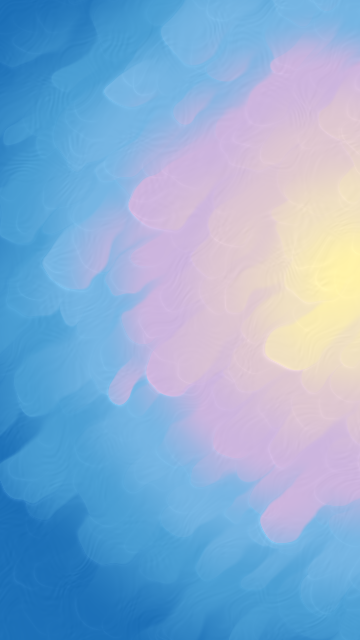
Give the GLSL for this background, as a Shadertoy shader.

```glsl
const vec3 BUTTER = vec3(1.00, 0.95, 0.67);
const vec3 CREAM  = vec3(0.94, 0.88, 0.76);
const vec3 SHELL  = vec3(0.87, 0.78, 0.82);
const vec3 PINK   = vec3(0.80, 0.71, 0.87);
const vec3 SKY    = vec3(0.46, 0.71, 0.89);
const vec3 AZURE  = vec3(0.29, 0.62, 0.83);
const vec3 DEEP   = vec3(0.11, 0.44, 0.72);
const float FLOW_ANGLE = 0.76;

vec2 hash2(vec2 p) {
    vec3 q = fract(p.xyx * vec3(0.1031, 0.1030, 0.0973));
    q += dot(q, q.yzx + 33.33);
    return fract((q.xx + q.yz) * q.zy);
}

float noise(vec2 p) {
    vec2 cell = floor(p), f = fract(p);
    f = f * f * (3.0 - 2.0 * f);
    float low = mix(hash2(cell).x, hash2(cell + vec2(1, 0)).x, f.x);
    float high = mix(hash2(cell + vec2(0, 1)).x, hash2(cell + vec2(1, 1)).x, f.x);
    return mix(low, high, f.y);
}

vec2 warp(vec2 p, float frequency, float amount) {
    vec2 q = p * frequency;
    return p + amount * (vec2(noise(q), noise(q + 37.4)) - 0.5);
}

// Coordinates along and across a stroke direction
vec2 alongAcross(vec2 p, float angle) {
    vec2 axis = vec2(cos(angle), sin(angle));
    return vec2(dot(p, axis), dot(p, vec2(-axis.y, axis.x)));
}

// Rounded stroke: x holds the inward colour pull, y the raised rim
vec2 stroke(vec2 q, float width, float len, float pull) {
    float d = length(vec2(q.x - clamp(q.x, width, len), q.y)) - width;
    float back = max(q.x, 0.0);
    float softness = 0.0018 + 0.10 * back;
    float mask = 1.0 - smoothstep(-softness, softness * 0.3, d);
    float fade = 1.0 - smoothstep(0.15 * len, len, back);
    float rim = exp(-abs(d) / 0.0022) * exp(-back / (0.8 * width));
    return vec2(pull * mask * fade, rim * pull * 12.0);
}

vec2 placedStroke(vec2 p, vec2 tip, float angle, float width, float len, float pull) {
    return stroke(alongAcross(p - tip, angle), width, len, pull);
}

// Jittered strokes on a grid that follows the flow
vec2 scatteredStrokes(vec2 p, float size, float pull, float seed) {
    vec2 q = alongAcross(p, FLOW_ANGLE);
    vec2 grid = size * vec2(1.0, 0.65);
    vec2 home = floor(q / grid);
    vec2 paint = vec2(0);
    for (int i = -2; i <= 1; i++)
    for (int j = -1; j <= 1; j++) {
        vec2 cell = home + vec2(i, j);
        vec2 random = hash2(cell + seed);
        vec2 local = q - (cell + random) * grid;
        float width = size * mix(0.20, 0.36, random.y);
        float strength = pull * mix(0.3, 1.0, fract(random.x * 7.3));
        paint = max(paint, stroke(local, width, size * 1.7, strength));
    }
    return paint;
}

// Colour bands from the glow to the dark rim
vec3 palette(float d) {
    vec3 c = mix(BUTTER, CREAM, smoothstep(0.00, 0.11, d));
    c = mix(c, SHELL, smoothstep(0.10, 0.21, d));
    c = mix(c, PINK, smoothstep(0.20, 0.31, d));
    c = mix(c, SKY, smoothstep(0.32, 0.42, d));
    c = mix(c, AZURE, smoothstep(0.42, 0.53, d));
    return mix(c, DEEP, smoothstep(0.52, 0.67, d));
}

// Fine brushed paint height
float paintHeight(vec2 p) {
    vec2 q = alongAcross(warp(p, 22.0, 0.06), FLOW_ANGLE);
    float ripple = sin(q.x * 480.0 + 5.0 * noise(p * 45.0));
    return noise(q * vec2(70.0, 150.0)) + 0.35 * ripple * smoothstep(0.5, 0.8, noise(p * 12.0));
}

void mainImage(out vec4 fragColor, in vec2 fragCoord) {
    vec2 p = fragCoord / iResolution.y;
    float rightEdge = iResolution.x / iResolution.y;
    vec2 glow = vec2(rightEdge, 0.57);
    vec2 w = warp(warp(p, 15.0, 0.030), 42.0, 0.009);

    // Scattered strokes under the broad ones
    vec2 paint = scatteredStrokes(w, 0.150, 0.055, 3.0);
    paint = max(paint, scatteredStrokes(w, 0.085, 0.045, 61.0));
    paint = max(paint, placedStroke(w, vec2(0.086, 0.547), 0.86, 0.040, 0.25, 0.085));
    paint = max(paint, placedStroke(w, vec2(0.240, 0.385), 0.85, 0.040, 0.24, 0.080));
    paint = max(paint, placedStroke(w, vec2(0.430, 0.430), 0.70, 0.036, 0.20, 0.090));
    paint = max(paint, placedStroke(w, vec2(0.015, 0.220), 0.75, 0.050, 0.20, 0.080));
    paint = max(paint, placedStroke(w, vec2(0.172, 0.365), 0.95, 0.022, 0.12, 0.085));
    paint = max(paint, placedStroke(w, vec2(0.415, 0.172), 0.65, 0.036, 0.20, 0.085));
    paint = max(paint, placedStroke(w, vec2(0.165, 0.850), 0.25, 0.035, 0.16, 0.070));
    paint = max(paint, placedStroke(w, vec2(0.220, 0.660), 0.60, 0.040, 0.25, 0.070));

    // Radial colour pulled outward by the strokes
    float radius = length(p - glow) + 0.022 + 0.035 * (noise(p * 6.0) - 0.5);
    vec3 color = palette(max(radius - paint.x, 0.0));

    // Rim light and surface relief
    color += 0.07 * min(paint.y, 1.0) * vec3(1.0, 0.95, 0.85);
    float relief = paintHeight(p) - paintHeight(p + vec2(0.0016, -0.0016));
    color += 0.022 * relief;

    fragColor = vec4(clamp(color, 0.0, 1.0), 1.0);
}
```
